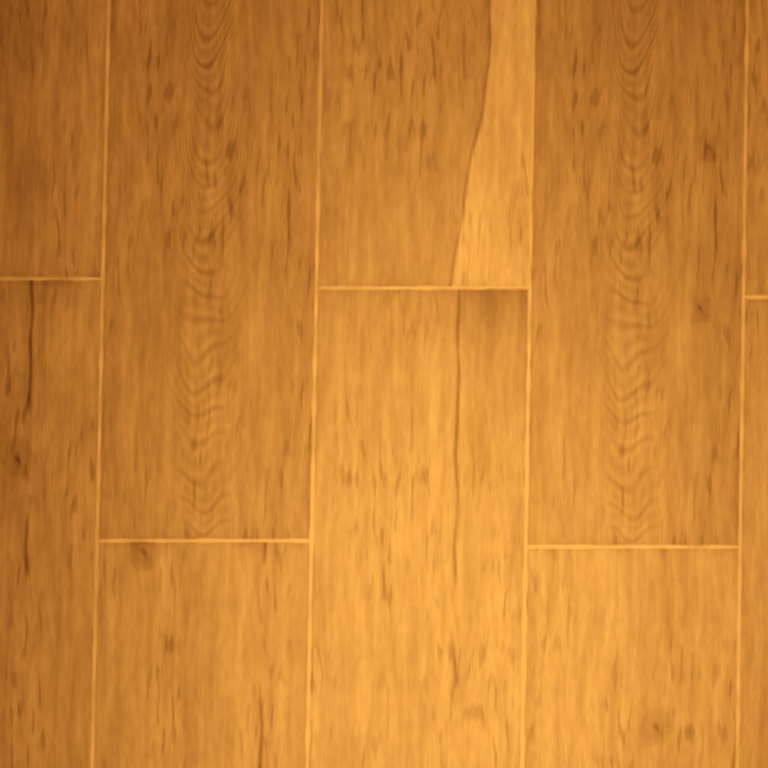
Reproduce this texture procedurally as a WebGL 1 fragment shader.

```glsl
precision highp float;
// Warm oak plank floor: staggered vertical boards with thin pale joints.
// Stretched gradient noise makes the fibres, bent waves make the cathedral
// grain, and knots, cracks and a soft pool of light vary the boards.
uniform vec2 u_resolution;

vec2 gradient(vec2 cell) {
  float a = 6.2832 * fract(sin(dot(cell, vec2(127.1, 311.7))) * 43758.5);
  return vec2(cos(a), sin(a));
}

float noise(vec2 p) {
  vec2 i = floor(p), f = fract(p);
  vec2 w = f * f * f * (f * (f * 6.0 - 15.0) + 10.0);
  vec2 e = vec2(1.0, 0.0);
  float low = mix(dot(gradient(i), f), dot(gradient(i + e), f - e), w.x);
  float high = mix(dot(gradient(i + e.yx), f - e.yx), dot(gradient(i + 1.0), f - 1.0), w.x);
  return 1.4 * mix(low, high, w.y);
}

float fbm(vec2 p) {
  float sum = 0.0, amp = 0.55;
  for (int i = 0; i < 4; i++) {
    sum += amp * noise(p);
    p = p * 2.03 + 17.3;
    amp *= 0.55;
  }
  return sum;
}

// Irregular dark spot, offset d in canvas units
float knot(vec2 d, float size) {
  d += 0.008 * vec2(noise(d * 60.0 + 3.0), noise(d * 50.0 + 9.0));
  float r = length(d * vec2(1.0, 0.75)) / size;
  return exp(-r * r) * (0.8 + 0.2 * cos(r * 5.0));
}

// Nested U-shaped rings down the heart of a board; s is the offset from it
float cathedral(float s, float v) {
  s += 0.009 * noise(vec2(s * 12.0, v * 12.0));
  float bend = mix(17.0, 75.0, smoothstep(0.25, 0.65, v));
  float warp = 0.022 * noise(vec2(s * 30.0 + 5.0, v * 9.0));
  float wave = sin((v - bend * s * s + warp) * 165.0);
  float fade = exp(-s * s / 0.0013) * (0.8 + 0.6 * noise(vec2(s * 35.0, v * 12.0)));
  return fade * (0.10 * wave + 0.04 - 0.30 * pow(0.5 + 0.5 * wave, 4.0));
}

void main() {
  vec2 p = gl_FragCoord.xy / u_resolution;
  float px = 1.0 / u_resolution.y;

  // Board layout: slightly leaning columns, alternate joints staggered
  float column = (p.x - 0.12 - 0.022 * p.y) / (0.28 - 0.003 * p.y);
  float k = floor(column), u = column - k;
  float odd = mod(k, 2.0);
  float v = p.y - mix(0.296 - 0.004 * k, 0.631 - 0.006 * k, odd);
  float upper = step(0.0, v), lower = 1.0 - upper;
  float heart = upper * (1.0 - odd);
  float middle = 1.0 - step(0.5, abs(k - 1.0));
  float print = k * (1.0 - heart);
  vec2 seed = vec2(print * 7.31 + upper * 3.7, print * 2.9 + upper * 5.3);

  // Pool of light, darker toward the upper left
  vec2 q = (p - vec2(0.62, 0.15)) * vec2(1.25, 0.85);
  float light = 0.19 + 0.78 * exp(-2.1 * dot(q, q));
  light -= 0.13 * smoothstep(0.16, 0.0, p.x) * (0.4 + 0.6 * p.y);
  float tone = light - 0.07 * heart;

  // Broad streaks, fine fibres and short dark pores, in board coordinates
  vec2 board = vec2(u * 0.28, v);
  vec2 g = board + vec2(0.006 * noise(board * vec2(9.0, 5.0) + seed), 0.0);
  tone += 0.13 * fbm(g * vec2(20.0, 2.5) + seed);
  tone += 0.18 * fbm(g * vec2(80.0, 10.0) + seed * 3.0);
  float pores = noise(g * vec2(140.0, 26.0) + seed);
  float patches = smoothstep(-0.3, 0.4, noise(board * vec2(16.0, 4.0) + seed * 2.0));
  tone -= 0.20 * smoothstep(0.1, 0.7, pores) * patches;
  tone += 0.075 * fbm(board * vec2(115.0, 55.0) + seed);

  // Heartwood on the upper boards of even columns
  tone += heart * cathedral((u - 0.485) * 0.28, v);

  // Pale sapwood strip with a dark rim on the upper middle board
  float rim = (u - 0.64 - 0.15 * smoothstep(0.0, 0.32, v)) * 0.28;
  rim += 0.005 * noise(vec2(2.0, p.y * 12.0));
  tone += upper * middle * 0.22 * smoothstep(-0.002, 0.004, rim);
  float rimWear = 0.6 + 0.6 * noise(vec2(8.0, p.y * 16.0));
  tone -= upper * middle * 0.32 * rimWear * exp(-rim * rim / 0.000009);

  // Broken lengthwise cracks on the lower boards
  float crack = (u - 0.78 + 0.11 * abs(k)) * 0.28;
  crack += 0.005 * noise(vec2(k, p.y * 13.0));
  float broken = smoothstep(-0.12, 0.3, noise(vec2(k * 3.0 + 0.4, v * 9.0)));
  broken = max(broken, middle * smoothstep(-0.13, -0.05, v)) * step(k, 1.5);
  tone -= lower * 0.36 * broken * exp(-crack * crack / 0.000007);
  tone -= lower * middle * 0.22 * smoothstep(0.0, 0.008, crack) * smoothstep(-0.11, 0.0, v);

  // Knots
  vec2 low = mix(vec2(0.62, -0.235), vec2(0.22, -0.015), 1.0 - step(0.5, abs(k)));
  float knots = lower * (1.0 - middle) * knot(vec2((u - low.x) * 0.28, v - low.y), 0.014);
  knots += upper * step(1.5, k) * knot(vec2((u - 0.83) * 0.28, v - 0.52), 0.011);
  knots += upper * step(1.5, k) * knot(vec2((u - 0.80) * 0.28, v - 0.31), 0.010);
  tone -= 0.40 * knots;

  // Uneven pale joints with a faint shadow along the board edges
  float side = min(u, 1.0 - u) * 0.28 + 0.0012 * noise(vec2(k + step(0.5, u), p.y * 35.0));
  float end = abs(v) + 0.001 * noise(vec2(p.x * 35.0, 4.0));
  float edge = min(side, end);
  tone -= 0.13 * exp(-max(edge, 0.0) / 0.006);
  tone -= 0.18 * lower * exp(min(v, 0.0) / 0.008) * smoothstep(-0.1, 0.4, noise(vec2(p.x * 20.0, k)));
  float joint = 1.0 - smoothstep(0.0016 - px, 0.0032 + px, edge);
  float wear = 0.85 + 0.4 * noise(p * vec2(30.0, 22.0));
  tone = mix(tone, light + 0.27, joint * clamp(wear, 0.0, 1.0));

  tone = clamp(tone, -0.35, 1.08);
  vec3 wood = mix(vec3(0.50, 0.28, 0.09), vec3(0.99, 0.69, 0.30), tone);
  wood -= vec3(0.0, 0.07, 0.05) * max(tone * (1.0 - tone), 0.0);
  gl_FragColor = vec4(wood, 1.0);
}
```
